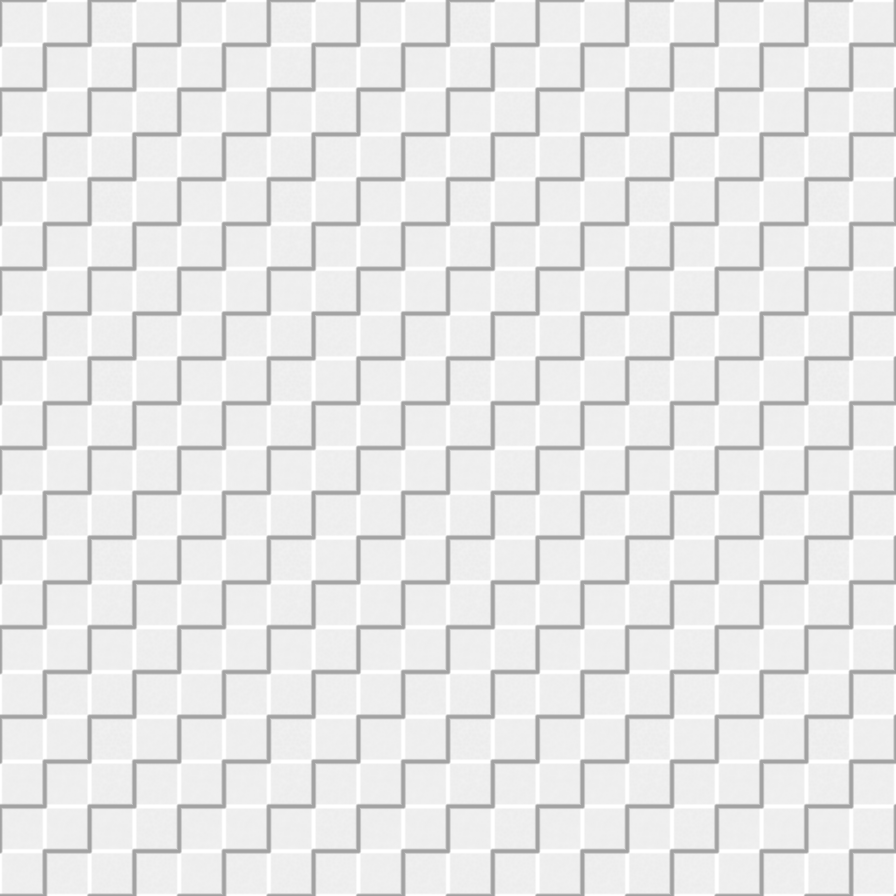
Write a WebGL 2 fragment shader that draws this pattern.

```glsl
#version 300 es
precision highp float;

uniform vec2 u_resolution;
out vec4 fragColor;

const float CELLS = 20.0;          // squares across and down
const float GRAIN_PERIOD = 4.0;    // squares before the grain repeats
const float GRAINS = 12.0;         // grain sites per square
const float CORE = 0.018;          // half width of the solid line, in squares
const float SHADOW_REACH = 0.078;  // half width including the soft edge
const float LIGHT_REACH = 0.072;
const float GRAIN_DEPTH = 0.014;
const float MOTTLE_DEPTH = 0.003;
const vec3 FACE = vec3(0.935);
const vec3 SHADOW = vec3(0.635);
const vec3 LIGHT = vec3(1.0);
const float TAU = 6.2831853;

vec2 hash2(vec2 p) {
    vec3 a = fract(p.xyx * vec3(0.1031, 0.1030, 0.0973));
    a += dot(a, a.yzx + 33.33);
    return fract((a.xx + a.yz) * a.zy);
}

// Distance to the nearest scattered site, wrapping after the given period
float cellular(vec2 p, float period) {
    vec2 base = floor(p);
    float nearest = 2.0;
    for (int y = -1; y <= 1; y++) {
        for (int x = -1; x <= 1; x++) {
            vec2 site = base + vec2(x, y);
            vec2 offset = hash2(mod(site, period));
            nearest = min(nearest, distance(p, site + offset));
        }
    }
    return nearest;
}

// Distance to a corner made of one ray to the right and one ray down
float cornerDistance(vec2 q) {
    float right = length(vec2(min(q.x, 0.0), q.y));
    float down = length(vec2(q.x, max(q.y, 0.0)));
    return min(right, down);
}

float softLine(float d, float reach, float pixel) {
    return 1.0 - smoothstep(CORE, max(reach, CORE + pixel), d);
}

void main() {
    vec2 p = gl_FragCoord.xy / u_resolution * CELLS;
    float pixel = CELLS / min(u_resolution.x, u_resolution.y);

    // Paper grain, stronger on some squares than on others
    vec2 square = mod(floor(p), GRAIN_PERIOD);
    float strength = mix(0.5, 1.4, hash2(square + 7.0).x);
    float grain = cellular(p * GRAINS, GRAIN_PERIOD * GRAINS) - 0.45;
    vec2 wave = p * TAU / GRAIN_PERIOD;
    float mottle = sin(wave.x * 5.0 + 2.0 * sin(wave.y * 3.0))
                 * sin(wave.y * 7.0 + 2.0 * sin(wave.x * 4.0));
    vec3 color = FACE + grain * GRAIN_DEPTH * strength + mottle * MOTTLE_DEPTH;

    // Alternate grid corners are turned half round, which joins them into stairs
    vec2 vertex = floor(p + 0.5);
    float turn = 1.0 - 2.0 * mod(vertex.x + vertex.y, 2.0);
    vec2 q = (p - vertex) * turn;

    // Lit edges, then shadowed edges
    color = mix(color, LIGHT, softLine(cornerDistance(-q), LIGHT_REACH, pixel));
    color = mix(color, SHADOW, softLine(cornerDistance(q), SHADOW_REACH, pixel));
    fragColor = vec4(color, 1.0);
}
```
